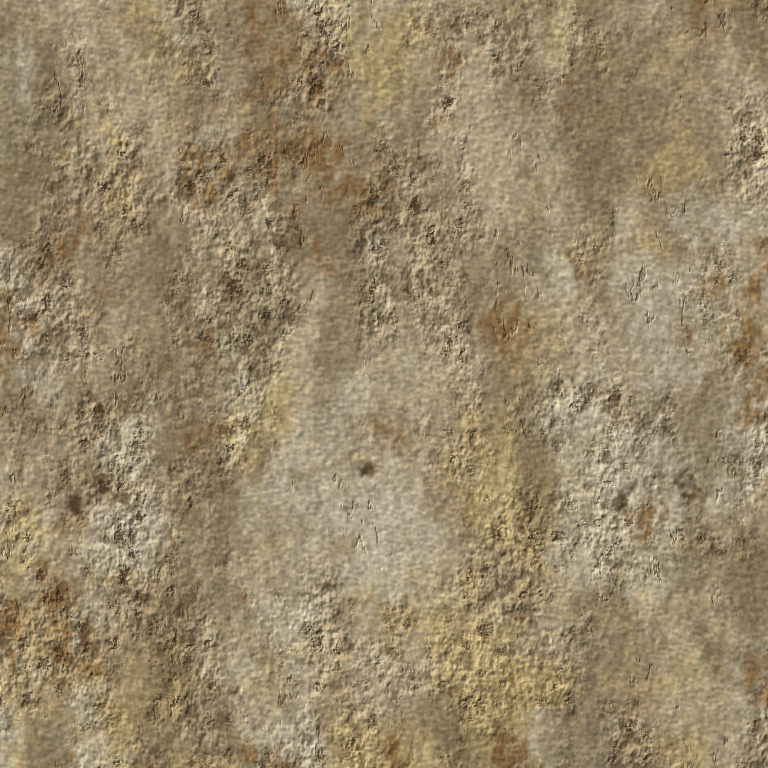
This texture is drawn by a WebGL 2 fragment shader. Its source:

```glsl
#version 300 es
precision highp float;
// Weathered plaster wall: layered stains over a rough, flaking surface.
// Noise builds a height field of grain, crust, cracks and pits, which is lit
// from the upper left; broader noise mixes dun, ochre, grey and rust colours.
uniform vec2 u_resolution;
out vec4 fragColor;

float hash(vec2 p) {
    vec3 q = fract(vec3(p.xyx) * 0.1031);
    q += dot(q, q.yzx + 33.33);
    return fract((q.x + q.y) * q.z);
}

float noise(vec2 p) {
    vec2 i = floor(p), f = fract(p);
    f = f * f * (3.0 - 2.0 * f);
    return mix(mix(hash(i), hash(i + vec2(1, 0)), f.x),
               mix(hash(i + vec2(0, 1)), hash(i + vec2(1, 1)), f.x), f.y);
}

float fbm(vec2 p, int octaves) {
    float sum = 0.0, amp = 0.5, total = 0.0;
    for (int i = 0; i < octaves; i++) {
        sum += amp * noise(p);
        total += amp;
        amp *= 0.62;
        p = mat2(0.8, 0.6, -0.6, 0.8) * p * 2.07 + 17.3;
    }
    return sum / total;
}

// Soft patch mask from noise stretched by the given scale
float patches(vec2 p, vec2 scale, float seed, float lo, float hi) {
    return smoothstep(lo, hi, fbm(p * scale + seed, 6));
}

// Where the surface is broken up, in upright clusters
float roughness(vec2 p) {
    return patches(p, vec2(12.0, 6.5), 41.0, 0.41, 0.68);
}

// Ragged scattered holes: 1 at the middle, 0 outside
float pits(vec2 p, float cells, float radius, float chance) {
    vec2 wobble = vec2(fbm(p * cells * 5.0, 3), fbm(p * cells * 5.0 + 9.0, 3)) - 0.5;
    vec2 q = p * cells + 2.3 * radius * wobble;
    vec2 cell = floor(q);
    float depth = 0.0;
    for (int y = -1; y <= 1; y++)
    for (int x = -1; x <= 1; x++) {
        vec2 id = cell + vec2(x, y);
        vec2 centre = id + 0.2 + 0.6 * vec2(hash(id + 3.7), hash(id + 8.1));
        float size = radius * (0.5 + hash(id + 21.0));
        float present = step(hash(id + 55.0), chance);
        float d = length((q - centre) * vec2(1.25, 0.8));
        depth = max(depth, present * (1.0 - smoothstep(0.1 * size, size, d)));
    }
    return depth;
}

// Short broken upright fissures, kept to a few places
float cracks(vec2 p) {
    float ridge = abs(fbm(p * vec2(32.0, 12.0) + 73.0, 5) - 0.5);
    return (1.0 - smoothstep(0.0, 0.04, ridge)) * patches(p, vec2(13.0, 8.0), 120.0, 0.54, 0.66)
         * smoothstep(0.4, 0.7, noise(p * 85.0));
}

float height(vec2 p, float rough) {
    vec2 slanted = mat2(0.9, 0.43, -0.43, 0.9) * p;
    float grain = noise(slanted * vec2(165.0, 240.0));
    float lumps = fbm(p * vec2(72.0, 60.0), 3);
    float flakes = abs(fbm(p * vec2(76.0, 58.0) + 31.0, 3) - 0.5);
    return 0.27 * grain + 0.4 * lumps + rough * (1.3 * lumps - 1.7 * flakes)
         - 0.4 * cracks(p) - 0.9 * pits(p, 7.0, 0.14, 0.16)
         - 0.6 * rough * pits(p, 42.0, 0.4, 0.4);
}

void main() {
    vec2 p = gl_FragCoord.xy / min(u_resolution.x, u_resolution.y);
    vec2 w = p + 0.04 * (vec2(fbm(p * 14.0, 5), fbm(p * 14.0 + 50.0, 5)) - 0.5);
    float rough = roughness(w);
    float mottle = fbm(p * vec2(70.0, 55.0) + 9.0, 3);
    float speckle = 0.6 * noise(p * 235.0 + 4.0) + 0.4 * noise(p * 150.0 + 61.0);

    // Stains, from broad washes to small blotches
    vec3 col = mix(vec3(0.56, 0.493, 0.385), vec3(0.655, 0.598, 0.485),
                   patches(w, vec2(9.0, 5.0), 5.0, 0.36, 0.64));
    float low = 0.07 * (0.5 - smoothstep(0.1, 0.6, p.y));
    col = mix(col, vec3(0.675, 0.592, 0.4),
              0.65 * patches(w, vec2(6.0, 4.5), 87.0, 0.48 - low, 0.65 - low));
    col = mix(col, vec3(0.69, 0.658, 0.575),
              0.7 * patches(w, vec2(8.0, 7.0), 203.0, 0.49, 0.66));
    col = mix(col, vec3(0.47, 0.41, 0.31),
              0.65 * patches(w, vec2(13.0, 5.0), 149.0, 0.5, 0.67));
    col = mix(col, vec3(0.45, 0.335, 0.2),
              0.75 * patches(w, vec2(12.0, 9.0), 318.0, 0.58, 0.76)
              * smoothstep(0.3, 0.6, mottle));
    col *= 0.78 + 0.18 * mottle + 0.3 * speckle;

    // Relief: slope along the light direction
    vec2 toLight = vec2(-0.0009, 0.0009);
    float slope = height(p - toLight, rough) - height(p + toLight, rough);
    col *= 1.0 + clamp(1.15 * slope, -0.6, 0.25);

    // Dirt gathered in hollows
    float hollow = 0.35 * cracks(p) + 0.9 * pits(p, 7.0, 0.13, 0.16) * smoothstep(0.3, 0.6, mottle)
                 + 0.5 * rough * pits(p, 42.0, 0.38, 0.4)
                 + 0.4 * rough * (1.0 - smoothstep(0.28, 0.46, fbm(p * vec2(72.0, 60.0), 3)));
    col = mix(col, vec3(0.25, 0.185, 0.115), clamp(hollow, 0.0, 0.8));

    fragColor = vec4(col, 1.0);
}
```
